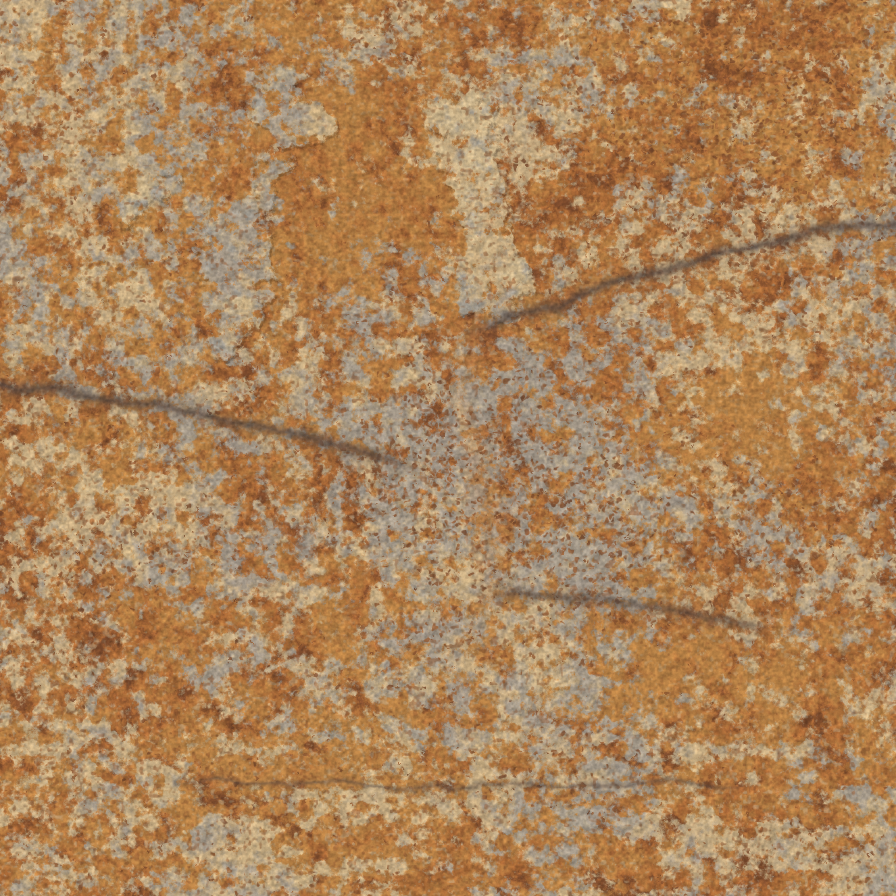
A Shadertoy shader for this texture:

```glsl
// Weathered sandstone: ochre and rust rock under broken cream and blue-grey crusts.
// Fine fractal noise makes the mottling, ragged jittered cells the rust specks,
// and bent curves and noisy capsules the cracks and peeling flakes.
#define MOTTLE_SCALE 62.0
#define SPECK_SCALE 150.0
#define PALE_BIAS -0.015
#define RELIEF 0.40
#define GRAIN 0.22
#define FLECKS 0.75
#define CRACK_DARKNESS 0.75

const vec3 OCHRE = vec3(0.71, 0.50, 0.27);
const vec3 RUST = vec3(0.65, 0.40, 0.21);
const vec3 DARK_RUST = vec3(0.42, 0.25, 0.16);
const vec3 CREAM = vec3(0.79, 0.70, 0.54);
const vec3 BLUE_GREY = vec3(0.63, 0.61, 0.57);
const vec3 CRACK_GREY = vec3(0.34, 0.28, 0.25);

float hash(vec2 p) {
  return fract(sin(dot(p, vec2(127.1, 311.7))) * 43758.5453);
}

float noise(vec2 p) {
  vec2 i = floor(p), f = fract(p);
  f = f * f * (3.0 - 2.0 * f);
  return mix(mix(hash(i), hash(i + vec2(1, 0)), f.x),
             mix(hash(i + vec2(0, 1)), hash(i + vec2(1, 1)), f.x), f.y);
}

float fbm(vec2 p) {
  float sum = 0.0, amp = 0.45;
  for (int i = 0; i < 5; i++) {
    sum += amp * noise(p);
    p = mat2(1.6, 1.2, -1.2, 1.6) * p + 7.3;
    amp *= 0.58;
  }
  return sum;
}

// Soft elliptical region
float blob(vec2 p, float x, float y, float rx, float ry) {
  vec2 d = (p - vec2(x, y)) / vec2(rx, ry);
  return exp(-dot(d, d));
}

// Distance to a thick segment, ends packed in one vector
float capsule(vec2 p, vec4 ends, float radius) {
  vec2 d = ends.zw - ends.xy, o = p - ends.xy;
  return length(o - d * clamp(dot(o, d) / dot(d, d), 0.0, 1.0)) - radius;
}

// Peeling crust: ragged capsules, 1 inside
float flakes(vec2 p) {
  vec2 q = p + 0.05 * (vec2(fbm(p * 17.0), fbm(p * 17.0 + 40.0)) - 0.5);
  float d = capsule(q, vec4(0.515, 0.865, 0.555, 0.675), 0.032);
  d = min(d, capsule(q, vec4(0.31, 0.885, 0.345, 0.865), 0.028));
  d = min(d, capsule(q, vec4(0.32, 0.86, 0.285, 0.75), 0.013));
  d = min(d, capsule(q, vec4(0.265, 0.74, 0.265, 0.645), 0.034));
  d = min(d, capsule(q, vec4(0.14, 0.755, 0.185, 0.80), 0.007));
  return smoothstep(0.004, -0.004, d + 0.05 * (fbm(p * 60.0) - 0.5));
}

// Bent line with a soft shadow
float crack(vec2 p, vec4 ends, float bend, float width) {
  float t = (p.x - ends.x) / (ends.z - ends.x);
  float y = mix(ends.y, ends.w, t) + bend * t * (1.0 - t) + 0.022 * (fbm(p * 16.0) - 0.5);
  float d = abs(p.y - y) / (width * (0.4 + 1.1 * fbm(p * 45.0)));
  float taper = smoothstep(0.0, 0.12, t) * smoothstep(1.0, 0.88, t);
  return taper * (0.65 * exp(-d * d) + 0.35 * exp(-d * 0.6));
}

// Specks of random size, kept with the given density
float specks(vec2 p, float density) {
  float cover = 0.0;
  for (int i = 0; i < 9; i++) {
    vec2 id = floor(p) + vec2(i % 3 - 1, i / 3 - 1);
    float d = length(p - id - vec2(hash(id), hash(id + 19.7)));
    float r = mix(0.12, 0.42, hash(id + 53.1));
    cover = max(cover, step(hash(id + 81.3), density) * smoothstep(r + 0.2, r - 0.15, d));
  }
  return cover;
}

void mainImage(out vec4 fragColor, in vec2 fragCoord) {
  vec2 p = fragCoord / iResolution.xy;
  vec2 warp = vec2(fbm(p * 9.0), fbm(p * 9.0 + 31.0)) - 0.5;
  vec2 q = p + 0.10 * warp, s = p + 0.015 * warp;

  // Broad regions
  float bare = blob(q, 0.39, 0.78, 0.11, 0.11) + blob(q, 0.84, 0.55, 0.13, 0.07)
    + blob(q, 0.39, 0.32, 0.07, 0.05) + 0.7 * blob(q, 0.78, 0.25, 0.18, 0.06);
  float grey = blob(q, 0.61, 0.45, 0.14, 0.15) + 0.8 * blob(q, 0.45, 0.48, 0.06, 0.16)
    + 0.8 * blob(q, 0.12, 0.39, 0.13, 0.05) + blob(q, 0.89, 0.41, 0.12, 0.05);
  float peppered = blob(q, 0.86, 0.88, 0.22, 0.15);
  float rusty = blob(q, 0.08, 0.30, 0.24, 0.22) + 0.6 * peppered;
  float strata = smoothstep(0.25, 0.10, q.y) * (fbm(s * vec2(12, 55) + 12.0) - 0.5);
  float seam = blob(q, 0.528, 0.46, 0.02, 0.15);

  // Bare rock
  float broad = fbm(s * 6.0 + 3.0) - 0.5;
  float stain = fbm(s * 48.0 + 90.0) - 0.5;
  float fleck = fbm(s * 125.0 + 70.0) - 0.5;
  float rust = 0.5 * (rusty - bare) + 1.5 * broad + 2.2 * stain + 1.2 * fleck;
  vec3 color = mix(OCHRE, RUST, smoothstep(-0.55, 0.55, rust));
  float dark = stain + 0.5 * fleck + 0.1 * rusty + 0.4 * broad + 0.9 * strata - 0.14 * bare;
  color = mix(color, DARK_RUST, 0.75 * smoothstep(0.08, 0.32, dark));

  // Broken cream and blue-grey crust
  float mottle = fbm(s * MOTTLE_SCALE) - 0.5 + 0.55 * fleck;
  float crust = mottle + 0.55 * (fbm(s * 7.0 + 60.0) - 0.5) + PALE_BIAS
    + 0.14 * grey - 0.17 * bare - 0.06 * rusty + 0.6 * strata - 0.05 * seam;
  float tint = 0.5 * (fbm(s * 10.0 + 140.0) + fbm(s * 70.0 + 17.0)) + 0.1 * grey;
  vec3 pale = mix(CREAM, BLUE_GREY, smoothstep(0.42, 0.62, tint));
  color = mix(color, pale, 0.88 * smoothstep(-0.10, 0.13, crust));
  color = mix(color, mix(RUST, BLUE_GREY, 0.45), 0.4 * seam);

  // Flakes with a shaded rim
  float flake = flakes(p);
  float rim = max(flakes(p + vec2(-0.002, 0.003)) - flake, 0.0);
  color = mix(color, pale, 0.85 * flake * smoothstep(-0.24, -0.08, mottle));
  color *= 1.0 - 0.22 * rim;

  // Ragged clustered specks
  float density = min(0.05 + 0.45 * grey + 0.6 * peppered - 0.2 * bare + 0.9 * stain, 0.7);
  vec2 ragged = vec2(noise(p * 260.0), noise(p * 260.0 + 33.0)) - 0.5;
  float speck = specks(s * SPECK_SCALE + 0.75 * ragged, density);
  color = mix(color, mix(RUST, DARK_RUST, noise(p * 110.0)), speck * (0.78 - 0.45 * flake));

  // Small pale and rusty flecks
  float pit = noise(p * 190.0 + 5.0) + 0.6 * noise(p * 330.0 + 51.0) - 0.8;
  float strength = FLECKS * (1.0 - 0.6 * min(bare, 1.0));
  color = mix(color, mix(CREAM, BLUE_GREY, 0.4), strength * 0.6 * smoothstep(0.15, 0.55, pit));
  color = mix(color, mix(RUST, DARK_RUST, 0.5), strength * 0.7 * smoothstep(0.15, 0.55, -pit));

  // Cracks
  float line = crack(p, vec4(-0.08, 0.58, 0.48, 0.47), 0.07, 0.006);
  line = max(line, crack(p, vec4(0.50, 0.615, 1.10, 0.765), 0.1, 0.006));
  line = max(line, 0.8 * crack(p, vec4(0.53, 0.33, 0.87, 0.295), 0.06, 0.006));
  line = max(line, 0.65 * crack(p, vec4(0.17, 0.125, 0.86, 0.125), 0.0, 0.003));
  color = mix(color, CRACK_GREY, CRACK_DARKNESS * line);

  // Raking light and fine grain
  float slope = fbm(p * 90.0) - fbm(p * 90.0 + vec2(-0.16, 0.16));
  float grain = noise(p * 250.0) + 0.6 * noise(p * 430.0 + 9.0) - 0.8;
  color *= 1.0 + RELIEF * slope + GRAIN * grain;
  fragColor = vec4(clamp(color, 0.0, 1.0), 1.0);
}
```
